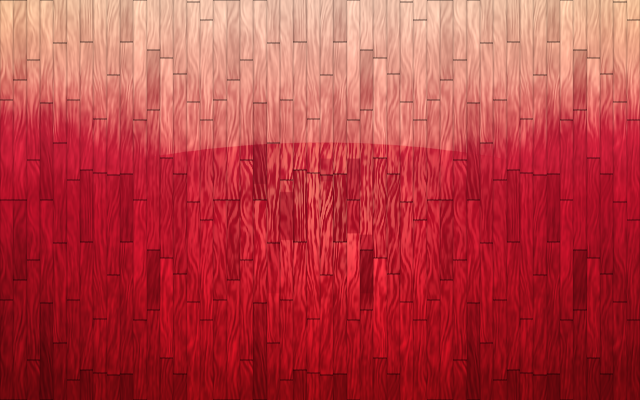
This texture is drawn by a Shadertoy shader. Its source:

```glsl
// Varnished wooden planks fading from pale peach down to deep crimson.
// A tile of 16 plank columns repeats; each board gets hashed grain, and a
// broad curved sheen plus a salmon glow in the middle are laid over the wood.

float hash(vec2 p) {
    vec3 q = fract(p.xyx * vec3(0.1031, 0.103, 0.0973));
    q += dot(q, q.yzx + 33.33);
    return fract((q.x + q.y) * q.z);
}

float noise(vec2 p) {
    vec2 i = floor(p), f = fract(p);
    f = f * f * (3.0 - 2.0 * f);
    return mix(mix(hash(i), hash(i + vec2(1, 0)), f.x),
               mix(hash(i + vec2(0, 1)), hash(i + vec2(1, 1)), f.x), f.y);
}

// Board start, length (fractions of a tile) and tone for each plank column.
const float START[16] = float[](0.0, 0.0, 0.3, 0.515, 0.215, 0.5, 0.85, 0.595,
                                0.375, 0.87, 0.6, 0.25, 0.29, 0.87, 0.51, 0.1);
const float SPAN[16] = float[](0.5, 0.4, 0.5, 0.485, 0.5, 0.4, 0.36, 0.27,
                               0.5, 0.34, 0.4, 0.3, 0.5, 0.5, 0.5, 0.5);
const float TONE[16] = float[](0.0, -0.65, 0.1, -0.9, 0.1, -0.1, -0.75, 0.25,
                               0.2, -0.9, 0.1, -0.9, 0.5, -0.5, 0.4, 0.3);

// Darker boards inside the glow: column, top, bottom, strength.
const vec4 SHADE[6] = vec4[](vec4(19, 10.7, 13.8, 0.7), vec4(21, 14.4, 18.0, 0.8),
                             vec4(24, 11.9, 13.6, 0.6), vec4(26, 11.9, 17.5, 0.9),
                             vec4(27, 17.6, 22.0, 0.8), vec4(20, 18.1, 22.0, 0.5));

// Fine wavy fibres and larger figure; q is in plank widths.
float woodGrain(vec2 q, float seed) {
    float slant = (hash(vec2(seed, 7.3)) - 0.5) * 0.28;
    q.x += slant * q.y + seed * 3.7;
    float warp = noise(q * vec2(1.3, 0.45) + seed);
    float fibre = noise(vec2(q.x * 7.0 + warp * 5.0, q.y * 0.9));
    float pores = noise(vec2(q.x * 11.0 + warp * 3.0, q.y * 2.6 + 9.0));
    float rings = 0.5 + 0.5 * sin(q.x * 17.0 + warp * 16.0);
    return fibre * 0.45 + pores * 0.3 + rings * 0.25;
}

vec3 stainRamp(float t) {
    vec3 c = mix(vec3(0.96, 0.77, 0.68), vec3(0.91, 0.61, 0.54), smoothstep(0.0, 0.2, t));
    c = mix(c, vec3(0.85, 0.40, 0.38), smoothstep(0.18, 0.30, t));
    c = mix(c, vec3(0.76, 0.12, 0.21), smoothstep(0.27, 0.385, t));
    c = mix(c, vec3(0.71, 0.065, 0.15), smoothstep(0.38, 0.56, t));
    c = mix(c, vec3(0.62, 0.05, 0.10), smoothstep(0.55, 0.8, t));
    return mix(c, vec3(0.50, 0.035, 0.06), smoothstep(0.78, 1.02, t));
}

void mainImage(out vec4 fragColor, in vec2 fragCoord) {
    // Plank-width units, y downward: the canvas is 48 by 30.
    vec2 uv = fragCoord / iResolution.xy;
    vec2 p = vec2(uv.x, 1.0 - uv.y) * vec2(48.0, 30.0);
    float v = 1.0 - uv.y;
    float px = 30.0 / iResolution.y;
    float side = abs(uv.x - 0.5) * 2.0;

    // Board lookup in the repeating tile.
    int column = int(mod(floor(p.x), 16.0));
    float along = fract(p.y / 15.0 - START[column]);
    float inBoard = step(along, SPAN[column]);
    float seed = float(column) + 17.0 * inBoard;
    float spare = (hash(vec2(seed, 2.1)) - 0.5) * 0.5;
    float tone = mix(spare, TONE[column], inBoard);
    float grain = woodGrain(vec2(fract(p.x), along * 15.0), seed);
    float figure = noise(vec2(fract(p.x) * 1.5 + seed * 5.0, along * 9.0));

    // Curved edge of the sheen.
    float bow = (p.x - 24.2) / 17.8;
    float below = smoothstep(-px, px, p.y - 10.7 - 2.1 * bow * bow);
    float reach = 1.0 - smoothstep(0.35, 1.15, abs(bow));

    // Vertical stain, pulled by board tone, sheen and sides.
    float t = v + 0.05 * side * side - 0.03 * tone;
    t -= 0.075 * reach * smoothstep(0.2, 0.36, v) * (1.0 - below);
    t += (0.5 - grain) * 0.09 + (0.5 - figure) * 0.03;
    vec3 col = stainRamp(clamp(t, 0.0, 1.0));
    col.b -= 0.07 * side * side * (1.0 - smoothstep(0.0, 0.3, v));

    // Salmon fibres lit in the middle, broken by darker boards.
    vec2 g = (p - vec2(24.5, 13.3)) / vec2(8.5, 6.8);
    float glow = exp(-dot(g, g)) * below;
    float shade = 0.0;
    for (int i = 0; i < 6; i++) {
        vec4 s = SHADE[i];
        float inside = step(s.x, p.x) * step(p.x, s.x + 1.0)
                     * smoothstep(-px, px, p.y - s.y) * smoothstep(-px, px, s.z - p.y);
        shade = max(shade, inside * s.w);
    }
    float lit = smoothstep(0.32, 0.66, grain + 0.08 * tone);
    col = mix(col, vec3(0.89, 0.42, 0.37), glow * lit * (0.95 - 0.65 * shade));
    col *= 1.0 - 0.12 * shade * below;

    // Board tone, fibre contrast and lower vignette.
    float depth = smoothstep(0.2, 0.9, v);
    col *= 1.0 + tone * mix(0.09, 0.19, depth);
    col *= 1.0 + (grain - 0.5) * mix(0.22, 0.5, depth) + (figure - 0.5) * 0.1;
    col *= 1.0 - 0.17 * side * side * smoothstep(0.35, 0.8, v);
    col *= 1.0 + 0.12 * (1.0 - side) * smoothstep(0.45, 0.7, v);

    // Seams between planks and joints across them.
    float seam = 0.5 - abs(fract(p.x) - 0.5);
    col *= 1.0 - 0.16 * (1.0 - smoothstep(0.0, 0.05 + px, seam));
    float joint = 15.0 * min(min(along, 1.0 - along), abs(along - SPAN[column]));
    col *= 1.0 - 0.3 * (1.0 - smoothstep(0.02, 0.04 + px, joint));

    fragColor = vec4(clamp(col, 0.0, 1.0), 1.0);
}
```
